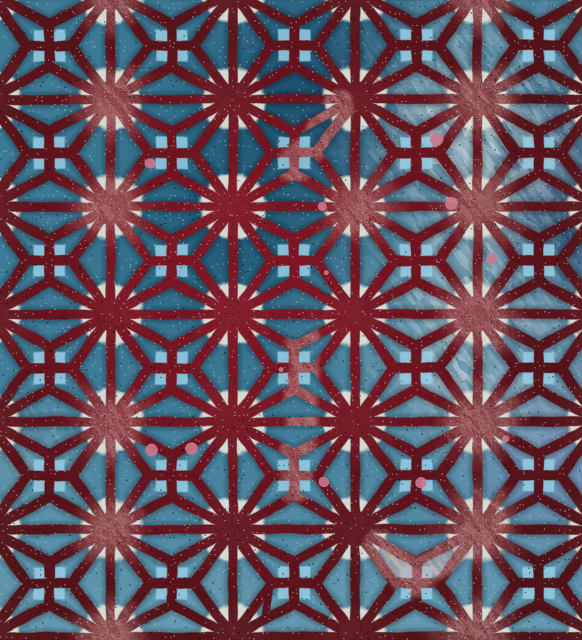
Reproduce this pattern procedurally as a WebGL 2 fragment shader.

```glsl
#version 300 es
precision highp float;
uniform vec2 u_resolution;
out vec4 fragColor;

float hash(vec2 p) {
  return fract(sin(dot(p, vec2(127.1, 311.7))) * 43758.5);
}

// Cellular noise: x = distance to nearest point, y = its random value
vec2 cells(vec2 p) {
  vec2 best = vec2(9.0, 0.0);
  for (int j = -1; j <= 1; j++)
    for (int i = -1; i <= 1; i++) {
      vec2 id = floor(p) + vec2(i, j);
      vec2 point = id + 0.15 + 0.7 * vec2(hash(id), hash(id + 17.3));
      float d = length(p - point);
      if (d < best.x) best = vec2(d, hash(id + 41.9));
    }
  return best;
}

// Layered sines, about -1 to 1
float waves(vec2 p) {
  float sum = 0.0, amp = 0.5;
  for (int i = 0; i < 4; i++) {
    sum += amp * sin(p.x + 1.7 * sin(p.y)) * cos(p.y + 1.3 * sin(p.x * 0.8));
    p = mat2(1.5, 1.1, -1.1, 1.5) * p + 2.3;
    amp *= 0.55;
  }
  return sum;
}

float segment(vec2 p, vec2 a, vec2 b) {
  vec2 ab = b - a;
  return length(p - a - ab * clamp(dot(p - a, ab) / dot(ab, ab), 0.0, 1.0));
}

float glow(vec2 p, vec2 centre, float radius) {
  vec2 d = (p - centre) / radius;
  return exp(-dot(d, d));
}

// Distance to the bars of one cell, folded into a quadrant
float lattice(vec2 a, vec2 corner, float halfWidth) {
  float rays = min(segment(a, corner, vec2(0.035, 0.0)),
                   segment(a, corner, vec2(0.0, 0.033)));
  float cross = min(segment(a, vec2(0.0), vec2(0.035, 0.0)),
                    segment(a, vec2(0.0), vec2(0.0, 0.033)));
  float axes = min(corner.x - a.x, corner.y - a.y);
  return min(min(rays, cross), axes + 0.0006) - halfWidth;
}

void main() {
  vec2 p = gl_FragCoord.xy / u_resolution.y;
  float aa = 1.0 / u_resolution.y;

  // Hand-cut grid
  vec2 pitch = vec2(0.191, 0.168);
  vec2 wobbled = p + 0.0018 * vec2(waves(p * 31.0), waves(p * 29.0 + 5.0));
  vec2 q = (wobbled - 0.173) / pitch;
  vec2 a = abs(fract(q) - 0.5) * pitch;
  vec2 star = floor(q + 0.5);
  float starDist = length((q - star) * pitch);
  float d = lattice(a, pitch * 0.5, 0.0079 + 0.0011 * waves(p * 40.0 + 9.0));
  d = min(d, starDist - 0.027 - 0.003 * waves(p * 60.0));

  // Grain
  float fine = hash(floor(p * 512.0));
  vec2 speck = cells(p * 130.0);
  vec2 slanted = mat2(0.8, -0.6, 0.6, 0.8) * p;
  float streak = cells(slanted * vec2(170.0, 38.0)).y;
  float cloud = 0.5 + 0.5 * waves(p * 14.0);

  // Blue ground
  vec3 blue = mix(vec3(0.40, 0.61, 0.70), vec3(0.24, 0.48, 0.59),
                  smoothstep(0.0, 0.5, p.y + 0.12 * cloud));
  blue = mix(blue, vec3(0.07, 0.27, 0.40), 0.9 * glow(p, vec2(0.50, 0.85), 0.17));
  blue = mix(blue, vec3(0.09, 0.32, 0.43), 0.75 * glow(p, vec2(0.36, 0.65), 0.16));
  blue = mix(blue, vec3(0.10, 0.24, 0.40), 0.9 * glow(p, vec2(0.90, 0.70), 0.17));
  blue = mix(blue, vec3(0.47, 0.57, 0.72), 0.8 * glow(p, vec2(0.89, 0.30), 0.15));
  float dust = glow(p, vec2(0.75, 0.80), 0.17) + glow(p, vec2(0.74, 0.47), 0.15)
             + 0.4 * glow(p, vec2(0.05, 0.30), 0.09);
  dust *= 0.2 + 0.6 * cloud + 0.5 * (streak - 0.3);
  blue = mix(blue, vec3(0.77, 0.83, 0.85), clamp(dust, 0.0, 0.85));
  blue *= mix(0.78, 1.0, smoothstep(0.0, 0.011, d));

  // Pale squares at cell centres, white tips around stars
  float square = max(a.x, a.y) + 0.001 * waves(p * 90.0);
  blue = mix(blue, vec3(0.59, 0.81, 0.90), 0.85 * smoothstep(0.027, 0.023, square));
  float tip = starDist + 0.006 * waves(p * 55.0 + 3.0);
  blue = mix(blue, vec3(0.86, 0.88, 0.85), 0.95 * smoothstep(0.053, 0.045, tip));

  // Red paint
  vec3 red = mix(vec3(0.29, 0.07, 0.09), vec3(0.49, 0.085, 0.14),
                 clamp(glow(p, vec2(0.38, 0.55), 0.40) + 0.35 * (cloud - 0.4), 0.0, 1.0));
  red *= 0.93 + 0.14 * fine;

  // Wear: rubbed stars and brush strokes
  float rubbed = mod(star.x, 3.0) < 0.5 ? 0.85 : 0.12;
  if (star == vec2(0.0, 2.0)) rubbed = 0.1;
  if (star == vec2(2.0, 3.0)) rubbed = 0.8;
  float wear = rubbed * smoothstep(0.085, 0.015, starDist + 0.025 * waves(p * 24.0));
  float stroke = min(segment(p, vec2(0.46, 0.74), vec2(0.53, 0.83)),
                     segment(p, vec2(0.475, 0.47), vec2(0.465, 0.24)));
  float loopStroke = min(segment(p, vec2(0.592, 0.147), vec2(0.645, 0.090)),
                         segment(p, vec2(0.645, 0.090), vec2(0.77, 0.18)));
  stroke = min(stroke, loopStroke) + 0.008 * waves(p * 35.0);
  wear = max(wear, 0.85 * smoothstep(0.032, 0.018, stroke));
  wear *= 0.4 + 0.4 * streak + 0.35 * fine;
  red = mix(red, vec3(0.70, 0.47, 0.47), clamp(wear, 0.0, 0.85));
  float smear = smoothstep(0.019, 0.013, loopStroke + 0.004 * waves(p * 50.0));
  blue = mix(blue, vec3(0.77, 0.70, 0.70), smear * (0.35 + 0.6 * streak));

  // Drip at the foot
  float drip = min(segment(p, vec2(0.378, 0.145), vec2(0.422, 0.09)),
                   segment(p, vec2(0.422, 0.09), vec2(0.415, 0.04)));
  d = min(d, drip - 0.006);

  vec3 color = mix(red, blue, smoothstep(-aa, aa, d));

  // Spray specks and pink drops
  float spray = smoothstep(0.24, 0.10, speck.x) * step(0.72, speck.y);
  color = mix(color, vec3(0.72, 0.72, 0.72), 0.45 * spray);
  color *= 1.0 - 0.4 * smoothstep(0.24, 0.10, speck.x) * step(speck.y, 0.08);
  vec2 drop = cells(p * 11.0 + 0.012 * waves(p * 80.0));
  float dropSize = 0.03 + 0.7 * drop.y;
  float dropMask = step(drop.y, 0.11) * smoothstep(dropSize + 0.02, dropSize, drop.x);
  color = mix(color, vec3(0.80, 0.47, 0.55), 0.9 * dropMask);

  fragColor = vec4(color, 1.0);
}
```
